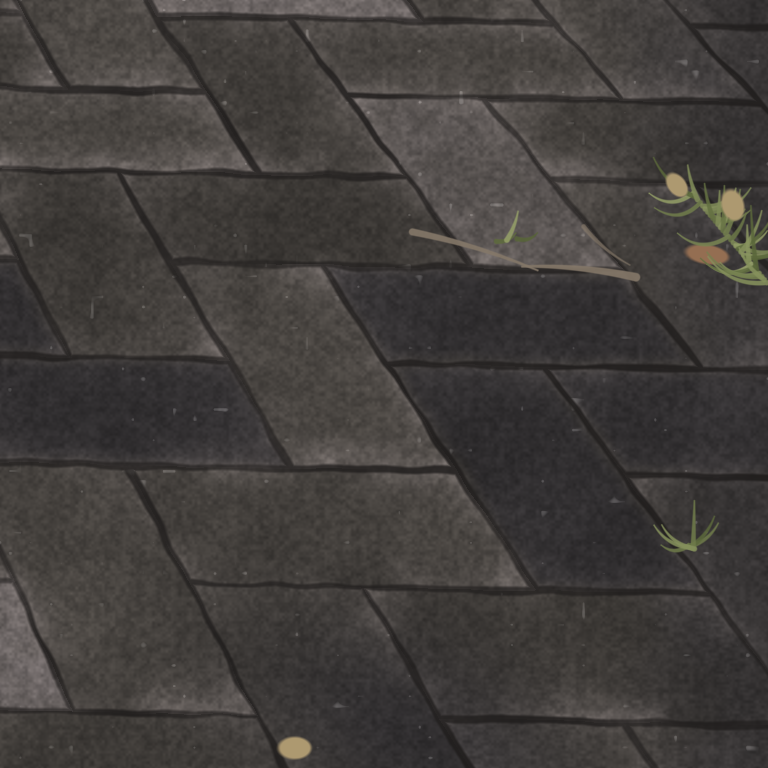
A Shadertoy shader for this texture:

```glsl
// Weathered herringbone paving seen at a slant, with grass, twigs and fallen leaves.
// A perspective map turns the canvas into a unit grid; each cell finds its 2:1 brick,
// whose tint, worn rim and joints come from hashes and layered value noise.

float hash(vec2 p) {
    return fract(sin(dot(p, vec2(127.1, 311.7))) * 43758.5453);
}

float noise(vec2 p) {
    vec2 i = floor(p), f = fract(p);
    f = f * f * (3.0 - 2.0 * f);
    return mix(mix(hash(i), hash(i + vec2(1, 0)), f.x),
               mix(hash(i + vec2(0, 1)), hash(i + vec2(1, 1)), f.x), f.y);
}

float fbm(vec2 p) {
    float sum = 0.0, amp = 0.53;
    for (int i = 0; i < 4; i++) {
        sum += amp * noise(p);
        p = mat2(1.6, 1.2, -1.2, 1.6) * p + 7.3;
        amp *= 0.5;
    }
    return sum;
}

// Soft round patch of the given radius
float spot(vec2 p, vec2 center, float radius) {
    vec2 d = (p - center) / radius;
    return exp(-dot(d, d));
}

// Tapered stroke from a to b, bowed sideways
float blade(vec2 p, vec2 a, vec2 b, float width, float bend) {
    vec2 d = b - a;
    float t = clamp(dot(p - a, d) / dot(d, d), 0.0, 1.0);
    vec2 q = p - a - d * t - vec2(-d.y, d.x) * bend * t * (1.0 - t);
    return 1.0 - smoothstep(-0.0012, 0.0014, length(q) - width * (1.0 - 0.75 * t));
}

float leaf(vec2 p, vec2 center, vec2 radius, float angle) {
    vec2 q = p - center;
    q = vec2(cos(angle) * q.x + sin(angle) * q.y, cos(angle) * q.y - sin(angle) * q.x);
    return 1.0 - smoothstep(0.8, 1.1, length(q / radius) + 0.15 * q.x / radius.x);
}

// Grass blades rooted along the line from a to b
vec3 tuft(vec3 col, vec2 p, vec2 a, vec2 b, int count, float size) {
    for (int i = 0; i < count; i++) {
        vec2 id = vec2(float(i), size * 50.0);
        float lean = (hash(id) - 0.5) * 3.4, tone = hash(id + 9.0);
        vec2 root = mix(a, b, (float(i) + 0.5) / float(count));
        vec2 tip = root + size * (0.45 + 0.6 * hash(id + 4.0)) * vec2(sin(lean), -cos(lean));
        vec3 green = mix(vec3(0.33, 0.38, 0.21), vec3(0.61, 0.65, 0.43), tone);
        col = mix(col, green, 0.88 * blade(p, root, tip, 0.0035, lean * 0.5));
    }
    return col;
}

vec3 paving(vec2 p) {
    // Perspective grid: x across the slanted columns, y down the rows
    vec2 s = p + 0.005 * (vec2(noise(p * 28.0), noise(p * 28.0 + 40.0)) - 0.5);
    float y = s.y - 0.02 * (s.x - 0.3), depth = y + 2.387;
    vec2 grid = vec2((s.x - 0.189 - 0.67 * y) / (0.072 * depth),
                     (0.4151 - 1.0 / depth) / 0.01624);
    vec2 scale = vec2(0.06 * depth, 0.01624 * depth * depth);

    // Herringbone: the diagonal index tells which half of which brick this is
    vec2 cell = floor(grid);
    float k = mod(cell.x - cell.y + 3.0, 4.0);
    bool flat_ = k < 1.5;
    vec2 size = flat_ ? vec2(2, 1) : vec2(1, 2);
    vec2 origin = cell - (k == 1.0 ? vec2(1, 0) : k == 2.0 ? vec2(0, 1) : vec2(0));
    vec2 center = origin + 0.5 * size, local = grid - origin;
    vec2 rim = min(local, size - local) * scale;
    float edge = min(rim.x, rim.y), id = hash(origin + 3.0);

    // Brick tint: a damp band across the middle and a few pale bricks
    float mottle = fbm(p * 9.0 + id * 20.0), fine = fbm(p * 38.0);
    float damp = step(abs(center.y - 4.2), 0.9) * max(float(flat_), step(0.0, center.x));
    damp = max(damp * smoothstep(0.0, 0.035, edge + 0.03 * mottle), spot(grid, vec2(-1.2, 7.1), 0.8));
    damp = max(damp, 0.75 * smoothstep(0.82, 1.05, p.x + 0.15 * mottle));
    float pale = spot(center, vec2(1.5, 2.0), 0.3) * 0.6
               + spot(center, vec2(1.0, -0.5), 0.3) + spot(center, vec2(-4.0, 6.5), 0.3);
    vec3 col = mix(vec3(0.265, 0.25, 0.235), vec3(0.195, 0.186, 0.192), damp);
    col *= 0.93 + 0.14 * id + 0.35 * (mottle - 0.5);
    col = mix(col, vec3(0.48, 0.45, 0.45), pale * (0.4 + 0.6 * fine));

    // Worn rims, strongest at corners and along lower edges
    float low = smoothstep(0.055, 0.0, (size.y - local.y) * scale.y);
    float wear = exp(-edge * 65.0) * smoothstep(0.35, 0.75, mottle)
               + 0.7 * exp(-(rim.x + rim.y) * 28.0) + 0.5 * low * smoothstep(0.4, 0.7, mottle);
    col = mix(col, vec3(0.47, 0.44, 0.43), clamp(wear * (0.25 + 0.7 * fine) * (1.0 - 0.65 * damp), 0.0, 0.8));

    // Stone grain, pale flecks and dark uneven joints
    col *= 1.0 + 0.24 * (noise(p * 150.0) - 0.5) + 0.16 * (noise(p * 290.0) - 0.5);
    col += 0.15 * smoothstep(0.93, 1.0, noise(p * 75.0 + 11.0));
    float gap = 0.0012 + 0.0035 * noise(p * 17.0 + 5.0);
    float joint = 1.0 - smoothstep(gap - 0.001, gap + 0.0035, edge);
    return mix(col, vec3(0.125, 0.115, 0.112), joint * (0.55 + 0.4 * noise(p * 12.0)));
}

void mainImage(out vec4 fragColor, in vec2 fragCoord) {
    vec2 p = vec2(fragCoord.x, iResolution.y - fragCoord.y) / iResolution.y;
    vec3 col = paving(p);

    // Twigs and dry stalks
    vec3 straw = vec3(0.52, 0.47, 0.41);
    col = mix(col, straw, 0.9 * blade(p, vec2(0.537, 0.302), vec2(0.70, 0.352), 0.0045, -0.1));
    col = mix(col, straw, 0.9 * blade(p, vec2(0.828, 0.361), vec2(0.68, 0.347), 0.0055, 0.12));
    col = mix(col, straw, 0.7 * blade(p, vec2(0.76, 0.295), vec2(0.82, 0.345), 0.003, 0.2));
    col = tuft(col, p, vec2(0.64, 0.315), vec2(0.68, 0.31), 3, 0.055);

    // Fallen leaves and grass
    vec3 tan_ = vec3(0.68, 0.60, 0.44), russet = vec3(0.58, 0.43, 0.32);
    col = mix(col, tan_, leaf(p, vec2(0.387, 0.974), vec2(0.022, 0.015), 0.0));
    col = mix(col, russet, leaf(p, vec2(0.925, 0.332), vec2(0.029, 0.013), 0.15));
    col = tuft(col, p, vec2(0.90, 0.25), vec2(1.0, 0.37), 30, 0.085);
    col = mix(col, tan_, leaf(p, vec2(0.883, 0.243), vec2(0.018, 0.012), 0.9));
    col = mix(col, tan_, leaf(p, vec2(0.955, 0.270), vec2(0.021, 0.015), 1.3));
    col = tuft(col, p, vec2(0.895, 0.71), vec2(0.905, 0.715), 6, 0.06);
    fragColor = vec4(col, 1.0);
}
```
